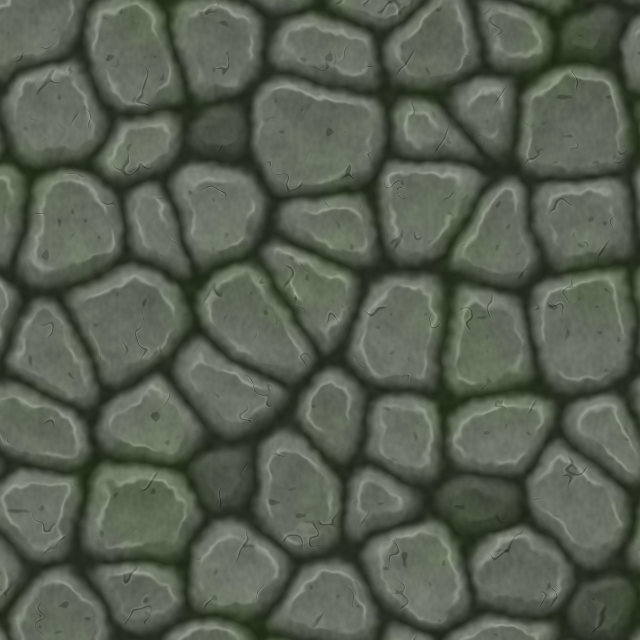
Write a Shadertoy shader that draws this texture.

```glsl
#define STONES 7.0         // cells across the canvas
#define JITTER 0.78        // scatter of the stone centres
#define SIZE_SPREAD 0.32   // difference between large and small stones
#define ROUNDNESS 14.0     // lower values round the corners more
#define SUNKEN_SHARE 0.13  // share of low, dark stones
#define BEVEL 0.155        // width of the sloping rim
#define RIDGE_GAIN 0.125   // brightness of the worn ridge
#define GAP_TONE 0.17
#define FACE_TONE 0.425
#define STONE_TINT vec3(-0.025, 0.0, -0.043)
#define MOSS_TINT vec3(-0.012, 0.012, -0.035)

vec2 hash2(vec2 p) {
    vec3 q = fract(p.xyx * vec3(0.1031, 0.1030, 0.0973));
    q += dot(q, q.yzx + 33.33);
    return fract((q.xx + q.yz) * q.zy);
}

float cornerSlope(vec2 cell, vec2 corner, vec2 f) {
    float angle = 6.2832 * hash2(cell + corner).x;
    return dot(vec2(cos(angle), sin(angle)), f - corner);
}

// Gradient noise, roughly -0.7 to 0.7
float noise(vec2 p) {
    vec2 i = floor(p), f = fract(p);
    vec2 u = f * f * f * (f * (f * 6.0 - 15.0) + 10.0);
    float low = mix(cornerSlope(i, vec2(0, 0), f), cornerSlope(i, vec2(1, 0), f), u.x);
    float high = mix(cornerSlope(i, vec2(0, 1), f), cornerSlope(i, vec2(1, 1), f), u.x);
    return mix(low, high, u.y);
}

float fbm(vec2 p) {
    float sum = 0.0, gain = 0.6;
    for (int i = 0; i < 4; i++) {
        sum += gain * noise(p);
        p = mat2(1.6, 1.2, -1.2, 1.6) * p + 7.3;
        gain *= 0.55;
    }
    return sum;
}

float isSunken(vec2 cell) {
    return step(hash2(cell + 71.0).y, SUNKEN_SHARE);
}

// Offset to a stone centre (xy) and its weighted squared distance (z)
vec3 site(vec2 cell, vec2 p) {
    vec2 r = cell + 0.5 + JITTER * (hash2(cell + 13.0) - 0.5) - p;
    float weight = SIZE_SPREAD * (hash2(cell + 41.0).x - 0.5 * isSunken(cell));
    return vec3(r, dot(r, r) - weight);
}

// Rounded distance to the rim; also yields the stone cell and outward direction
float stoneDistance(vec2 p, out vec2 id, out vec2 outward) {
    vec2 home = floor(p);
    vec3 own = vec3(0.0, 0.0, 100.0);
    id = home;
    for (int y = -2; y <= 2; y++)
    for (int x = -2; x <= 2; x++) {
        vec2 cell = home + vec2(x, y);
        vec3 s = site(cell, p);
        if (s.z < own.z) { own = s; id = cell; }
    }
    float sum = 0.0;
    outward = vec2(0.0);
    for (int y = -2; y <= 2; y++)
    for (int x = -2; x <= 2; x++) {
        if (x == 0 && y == 0) continue;
        vec3 s = site(id + vec2(x, y), p);
        vec2 between = s.xy - own.xy;
        float span = max(length(between), 0.01);
        float share = exp(-ROUNDNESS * (s.z - own.z) / (2.0 * span));
        sum += share;
        outward += share * between / span;
    }
    outward /= sum;
    return -log(sum) / ROUNDNESS;
}

void mainImage(out vec4 fragColor, in vec2 fragCoord) {
    vec2 p = fragCoord / iResolution.y * STONES;

    // Uneven outlines
    vec2 warped = p + 0.09 * vec2(noise(p * 2.1), noise(p * 2.1 + 31.0));
    warped += 0.025 * vec2(noise(p * 6.5 + 9.0), noise(p * 6.5 + 57.0));
    vec2 id, outward;
    float d = stoneDistance(warped, id, outward);
    float sunken = isSunken(id);
    vec2 seed = hash2(id + 97.0);
    vec2 local = p + 19.0 * seed;

    // Rim lit from above and a flat, chipped face
    float mottle = fbm(local * 3.5);
    float inset = d - BEVEL - 0.04 * (seed.x - 0.5)
        - 0.07 * noise(local * 3.2) - 0.035 * noise(local * 9.0);
    float face = smoothstep(-0.025, 0.025, inset);
    float rimTone = 0.395 + 0.075 * outward.y - 0.02 * outward.x;
    float faceTone = FACE_TONE + 0.05 * (seed.y - 0.5) - 0.025 * outward.y;
    float tone = mix(rimTone, faceTone, face);

    // Worn ridge, broken into stretches, with a soft outer glow
    float worn = smoothstep(-0.3, 0.25, noise(local * 3.0 + 5.0) + 0.2 * outward.y);
    float ridge = exp(-inset * inset / 0.0005);
    float glow = exp(-inset * inset / 0.005) * (1.0 - face);
    tone += (1.0 - 0.8 * sunken) * (RIDGE_GAIN * ridge * worn + 0.04 * glow);

    // Hairline cracks with a lit lower lip, and small pits
    float line = noise(local * vec2(2.6, 1.7) + 0.4 * noise(local * 6.0));
    float broken = smoothstep(0.1, 0.3, noise(local * 2.3 + 43.0)) * smoothstep(0.05, 0.12, d);
    tone -= 0.11 * broken * (1.0 - smoothstep(0.005, 0.035, abs(line)));
    tone += 0.05 * broken * (1.0 - smoothstep(0.005, 0.035, abs(line - 0.05)));
    tone -= 0.09 * face * smoothstep(0.38, 0.52, noise(local * 7.0 + 23.0));

    // Painted grain, sunken stones and dark joints
    tone += 0.07 * mottle + 0.035 * noise(local * vec2(17.0, 12.0));
    tone *= 1.0 - 0.27 * sunken;
    float joint = smoothstep(-0.025, 0.105, d + 0.025 * noise(p * 8.0));
    tone = mix(GAP_TONE + 0.04 * noise(p * 9.0), tone, joint);

    // Grey stone with patches of moss
    float moss = smoothstep(-0.05, 0.4, noise(p * 0.9 + 3.0) + 0.3 * mottle);
    vec3 color = tone + STONE_TINT + MOSS_TINT * moss;
    fragColor = vec4(clamp(color, 0.0, 1.0), 1.0);
}
```
